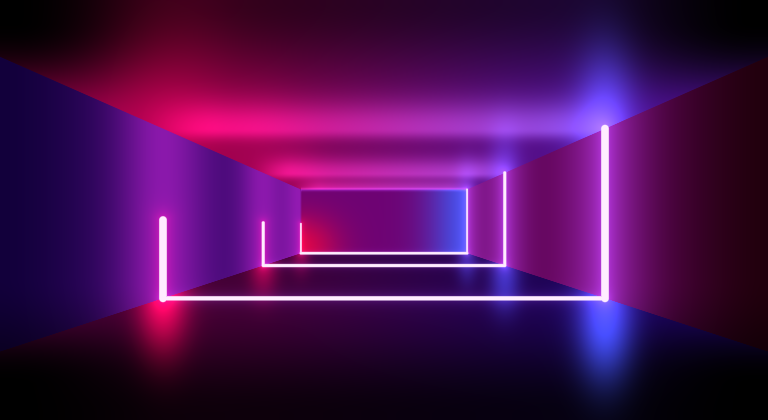
This background is drawn by a Shadertoy shader. Its source:

```glsl
const float WIDTH = 1.83;                     // canvas width when its height is 1
const vec2 VANISH = vec2(0.915, 0.4617);
const float HALF_W = 0.5266;                  // room extents at the nearest frame
const float UP = 0.232;
const float DOWN = 0.172;
const float FRAME_STEP = 0.83;                // depth between light frames
const int FRAMES = 3;
const float BACK = 0.3756;                    // scale of the back wall
const float SHORT_TUBE = 0.0144;              // top of left tubes above the horizon
const float EDGE = 0.006;
const vec3 RED = vec3(0.95, 0.02, 0.25);
const vec3 BLUE = vec3(0.24, 0.36, 0.98);
const vec3 PINK = vec3(0.60, 0.12, 0.50);
const vec3 VIOLET = vec3(0.46, 0.24, 0.72);
const vec3 TUBE = vec3(1.0, 0.93, 1.0);

float segmentDistance(vec2 p, vec2 a, vec2 b) {
    vec2 ab = b - a;
    return length(p - a - ab * clamp(dot(p - a, ab) / dot(ab, ab), 0.0, 1.0));
}

float bell(float x, float w) { return exp(-x * x / (w * w)); }

// Soft elliptical spot of light
float spot(vec2 d, vec2 size) { return exp(-dot(d / size, d / size)); }

float tubeMask(float d, float radius, float px) {
    return 1.0 - smoothstep(radius - px, radius + px, d);
}

vec3 ceilingColor(vec2 p, float s, float across, float sides) {
    vec3 c = mix(vec3(0.56, 0.0, 0.27), vec3(0.30, 0.06, 0.56), across);
    c *= mix(1.0, 0.36, smoothstep(1.0, 2.3, s));
    return c * (1.0 - sides * smoothstep(1.1, 2.1, s));
}

vec3 floorColor(vec2 p, float s, float across, float sides) {
    vec3 c = mix(vec3(0.27, 0.0, 0.20), vec3(0.10, 0.01, 0.34), across);
    c *= mix(1.0, 0.2, smoothstep(1.0, 2.6, s));
    return c * (1.0 - sides * smoothstep(1.1, 2.2, s));
}

vec3 wallColor(vec2 p, float s, float rightSide) {
    float far = smoothstep(0.95, 1.75, s);
    vec3 leftWall = mix(vec3(0.24, 0.03, 0.44), vec3(0.07, 0.0, 0.23), far);
    vec3 rightWall = mix(vec3(0.37, 0.01, 0.33), vec3(0.13, 0.0, 0.05), far);
    float low = smoothstep(0.10, 0.34, p.y);
    return mix(leftWall, rightWall, rightSide) * mix(0.5, 1.0, low);
}

vec3 backColor(vec2 p) {
    vec2 d = (p - VANISH) / (BACK * HALF_W);
    vec3 c = vec3(0.43, 0.01, 0.45);
    c = mix(c, RED, 0.8 * spot(d - vec2(-1.0, -0.25), vec2(0.45, 0.38)));
    return mix(c, BLUE, 0.85 * bell(d.x - 1.0, 0.48));
}

void mainImage(out vec4 fragColor, in vec2 fragCoord) {
    vec2 p = fragCoord / iResolution.xy * vec2(WIDTH, 1.0);
    float px = 0.8 / iResolution.y;
    vec2 q = p - VANISH;

    // Perspective box
    float sideScale = abs(q.x) / HALF_W;
    float flatScale = max(q.y / UP, -q.y / DOWN);
    float s = max(sideScale, flatScale);
    float wall = smoothstep(-EDGE, EDGE, sideScale - flatScale);
    float room = smoothstep(BACK - EDGE, BACK + EDGE, s);
    float above = step(0.0, q.y);
    float rightSide = step(0.0, q.x);
    float across = smoothstep(0.4, 1.5, p.x);
    float sides = smoothstep(0.38, 0.88, abs(q.x));

    vec3 flatColor = mix(floorColor(p, s, across, sides),
                         ceilingColor(p, s, across, sides), above);
    vec3 color = mix(flatColor, wallColor(p, s, rightSide), wall);
    color = mix(backColor(p), color, room);

    // Light cast by each frame on the room
    vec3 light = vec3(0.0);
    float tubes = 0.0;
    for (int i = 0; i < FRAMES; i++) {
        float k = 1.0 / (1.0 + FRAME_STEP * float(i));
        vec2 low = VANISH - vec2(HALF_W, DOWN) * k;
        vec2 high = VANISH + vec2(HALF_W, UP) * k;
        vec2 lowRight = vec2(high.x, low.y);
        vec2 leftTop = vec2(low.x, VANISH.y + SHORT_TUBE * k);
        float flatMask = room * (1.0 - wall);

        // Ceiling streak, softer on the near side
        float dy = p.y - high.y;
        float streak = bell(dy, (dy > 0.0 ? 0.065 : 0.025) * k);
        vec3 streakColor = mix(vec3(0.42, 0.04, 0.22), vec3(0.26, 0.24, 0.42), across);
        light += above * flatMask * streak * streakColor
               * (1.0 - smoothstep(0.75, 1.15, abs(q.x) / (HALF_W * k)));

        // Tall spots over and under the upright tubes
        float nearSide = flatMask * k;
        light += nearSide * above * BLUE * 0.65 * spot(p - high, vec2(0.07, 0.19) * k);
        light += nearSide * above * RED * 0.22 * spot(p - vec2(low.x, high.y), vec2(0.15, 0.34) * k);
        float below = nearSide * (1.0 - above);
        light += below * RED * 0.8 * spot(p - low, vec2(0.06, 0.13) * k);
        light += below * BLUE * 0.85 * spot(p - lowRight + vec2(0.0, 0.06 * k), vec2(0.065, 0.14) * k);

        // Wall wash beside the tubes
        float wash = wall * room * bell(s - k, 0.20 * k);
        light += wash * mix(PINK * 0.55, VIOLET * 0.36, rightSide);

        // Tubes and their halos
        float leftD = segmentDistance(p, low, leftTop);
        float rightD = segmentDistance(p, lowRight, high);
        float baseD = segmentDistance(p, low, lowRight);
        light += RED * 0.4 * exp(-leftD / (0.018 * k));
        light += VIOLET * 0.55 * exp(-rightD / (0.03 * k));
        light += VIOLET * 0.35 * exp(-baseD / (0.012 * k));
        float radius = 0.0092 * pow(k, 1.5);
        tubes = max(tubes, tubeMask(min(leftD, rightD), radius, px));
        tubes = max(tubes, tubeMask(baseD, 0.0052 * sqrt(k), px));
    }

    // Thin upper rim of the back wall
    float rim = bell(p.y - VANISH.y - UP * BACK, 0.004) * step(abs(q.x), HALF_W * BACK);
    light += rim * VIOLET * 0.4;

    color += light * (1.0 - 0.35 * color);
    fragColor = vec4(mix(clamp(color, 0.0, 1.0), TUBE, tubes), 1.0);
}
```
